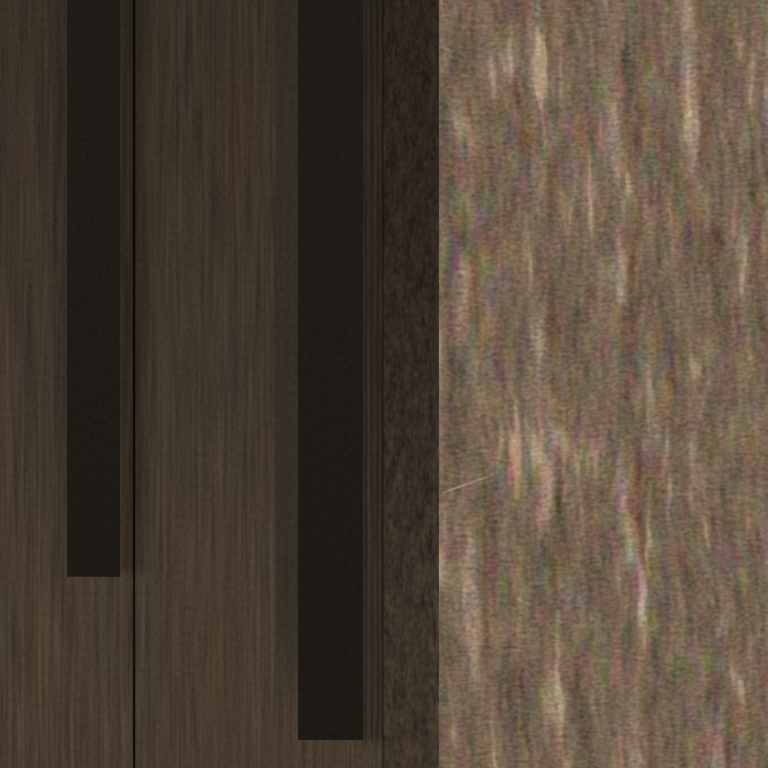
Reproduce this texture procedurally as a WebGL 2 fragment shader.

```glsl
#version 300 es
precision highp float;

uniform vec2 u_resolution;
out vec4 fragColor;

const vec3 DOOR = vec3(0.252, 0.211, 0.170);
const vec3 HANDLE = vec3(0.120, 0.104, 0.086);
const vec3 SIDE = vec3(0.205, 0.170, 0.138);
const vec3 WALL = vec3(0.462, 0.391, 0.320);
const vec3 PALE = vec3(0.680, 0.590, 0.515);
const vec3 RUST = vec3(0.390, 0.255, 0.165);

const float SEAM_X = 0.1745;
const float DOOR_END = 0.4987;
const float WALL_START = 0.5716;

vec2 gradient(vec2 cell) {
    vec3 q = fract(cell.xyx * vec3(0.1031, 0.1030, 0.0973));
    q += dot(q, q.yzx + 33.33);
    return fract((q.xx + q.yz) * q.zy) * 2.0 - 1.0;
}

// Gradient noise, roughly -0.7 to 0.7
float noise(vec2 p) {
    vec2 i = floor(p), f = fract(p);
    vec2 w = f * f * f * (f * (f * 6.0 - 15.0) + 10.0);
    float a = dot(gradient(i), f);
    float b = dot(gradient(i + vec2(1, 0)), f - vec2(1, 0));
    float c = dot(gradient(i + vec2(0, 1)), f - vec2(0, 1));
    float d = dot(gradient(i + vec2(1, 1)), f - vec2(1, 1));
    return mix(mix(a, b, w.x), mix(c, d, w.x), w.y);
}

float fbm(vec2 p, int octaves) {
    float sum = 0.0, amp = 1.0;
    for (int i = 0; i < octaves; i++) {
        sum += amp * noise(p);
        p = p * 2.03 + 17.3;
        amp *= 0.65;
    }
    return sum;
}

// Soft-edged interval
float band(float x, float lo, float hi, float soft) {
    return smoothstep(lo - soft, lo + soft, x) * (1.0 - smoothstep(hi - soft, hi + soft, x));
}

// Vertical bar hanging from the top edge, with its own end softness
float bar(vec2 p, float left, float right, float bottom, float soft, float endSoft) {
    return band(p.x, left, right, soft) * smoothstep(bottom - endSoft, bottom + endSoft, p.y);
}

float segment(vec2 p, vec2 a, vec2 b) {
    vec2 d = b - a;
    return length(p - a - d * clamp(dot(p - a, d) / dot(d, d), 0.0, 1.0));
}

vec3 doorColor(vec2 p) {
    float grain = fbm(vec2(p.x * 120.0, p.y * 3.0), 2);
    float fine = noise(vec2(p.x * 235.0 + 0.37, p.y * 9.0));
    float dust = noise(p * vec2(205.0, 150.0) + 9.3);
    vec3 c = DOOR * mix(1.10, 0.90, smoothstep(0.1, 1.0, p.y));
    c *= 1.0 + 0.15 * grain + 0.24 * fine + 0.13 * dust;
    c += vec3(0.032, 0.008, -0.012) * noise(vec2(p.x * 140.0, p.y * 3.0));
    // Shade beside the handles and towards the end of the door
    c *= 1.0 - 0.25 * bar(p, 0.150, 0.190, 0.255, 0.016, 0.012);
    c *= 1.0 - 0.10 * bar(p, 0.068, 0.090, 0.22, 0.004, 0.08);
    float shade = bar(p, 0.358, 0.392, 0.13, 0.003, 0.10);
    c = mix(c, vec3(0.190, 0.172, 0.145) * (1.0 + 0.16 * dust), 0.72 * shade);
    float molding = 0.5 + 0.5 * cos((p.x - 0.476) * 780.0);
    return c * (1.0 - (0.18 + 0.16 * molding) * bar(p, 0.470, 0.505, 0.035, 0.006, 0.012));
}

vec3 sideColor(vec2 p) {
    float grain = fbm(p * vec2(95.0, 26.0), 3);
    float speck = noise(p * vec2(215.0, 120.0));
    vec3 c = SIDE * mix(1.18, 0.84, smoothstep(0.0, 0.85, p.y));
    c *= 1.0 + 0.34 * grain + 0.32 * speck;
    return c * (1.0 + 0.10 * smoothstep(0.560, 0.572, p.x));
}

vec3 wallColor(vec2 p) {
    // Columns lean slightly and wander along their length
    float wander = 0.010 * noise(vec2(p.x * 5.0, p.y * 7.0)) + 0.004 * noise(p * vec2(25.0, 32.0));
    float x = p.x - 0.036 * (1.0 - p.y) + wander;
    float column = (x - 0.588) / 0.102;
    float offset = (fract(column + 0.5) - 0.5) * 0.102;
    float id = floor(column + 0.5);
    float broken = smoothstep(-0.12, 0.22, noise(vec2(id * 3.7 + 0.4, p.y * 6.5)));
    broken *= 0.75 + 0.6 * noise(p * vec2(40.0, 24.0));
    float ridge = exp(-pow(abs(offset) / 0.010, 2.0)) * broken;
    float groove = exp(-pow(abs(offset - 0.017) / 0.006, 2.0)) * broken;

    // Streaks, fibers and a crinkled cross texture
    float streak = fbm(vec2(x * 32.0, p.y * 6.0), 3);
    float fiber = noise(vec2(x * 120.0, p.y * 30.0));
    float bend = p.y + 0.010 * noise(p * vec2(24.0, 16.0));
    float weave = noise(vec2(p.x * 72.0, bend * 195.0));
    float speck = noise(p * vec2(170.0, 215.0) + 5.7);
    vec3 c = mix(WALL, PALE, 0.72 * ridge);
    c = mix(c, RUST, 0.55 * groove);
    c = mix(c, PALE, 0.42 * smoothstep(0.22, 0.62, streak));
    c *= 1.0 + 0.28 * streak + 0.19 * fiber + 0.17 * weave + 0.22 * speck;

    // Blotches of red, green and blue tint
    vec2 q = vec2(x * 58.0, p.y * 20.0);
    float patchy = 0.35 + 0.65 * smoothstep(-0.2, 0.3, noise(p * 9.0 + 4.0));
    c += patchy * 0.12 * vec3(noise(q), noise(q + 31.7), noise(q + 67.1));

    // Thin pale scratch, worn unevenly
    float scratch = segment(p, vec2(0.578, 0.359), vec2(0.642, 0.382));
    float wear = 0.45 + 0.5 * noise(p * 70.0);
    return mix(c, PALE * 1.05, wear * (1.0 - smoothstep(0.0004, 0.0026, scratch)));
}

void main() {
    vec2 p = gl_FragCoord.xy / u_resolution;
    float aa = 0.75 / u_resolution.x;
    vec3 color = doorColor(p);
    // Seam between doors, then the side panel and wall
    color *= 1.0 - 0.75 * band(p.x, SEAM_X - 0.0016, SEAM_X + 0.0016, aa);
    color = mix(color, sideColor(p), smoothstep(DOOR_END - aa, DOOR_END + aa, p.x));
    color *= 1.0 - 0.30 * band(p.x, DOOR_END - 0.002, DOOR_END + 0.001, aa);
    color = mix(color, wallColor(p), smoothstep(WALL_START - aa, WALL_START + aa, p.x));
    // Handles
    vec3 metal = HANDLE * (1.0 + 0.20 * noise(p * 190.0) + 0.10 * (p.y - 0.5));
    float handles = max(bar(p, 0.0872, 0.1563, 0.249, aa, aa), bar(p, 0.388, 0.4727, 0.0365, aa, aa));
    fragColor = vec4(clamp(mix(color, metal, handles), 0.0, 1.0), 1.0);
}
```
